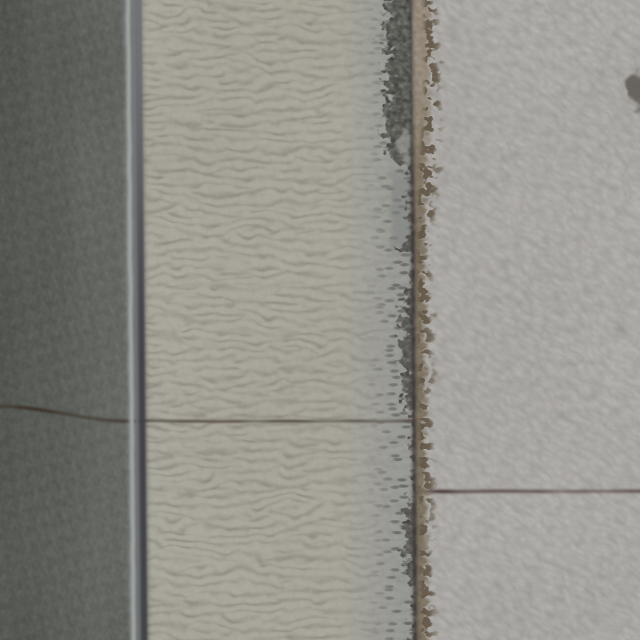
This texture is drawn by a Shadertoy shader. Its source:

```glsl
// Weathered wall panels: a dark panel, a metal trim, a rippled pale panel, and a
// grainy pale panel behind a crusted joint. Warped layered sines make the ripples;
// cellular noise makes the grain, the ragged crust and the rust specks.

vec2 hash2(vec2 p) {
    vec3 q = fract(vec3(p.xyx) * vec3(0.1031, 0.1030, 0.0973));
    q += dot(q, q.yzx + 33.33);
    return fract((q.xx + q.yz) * q.zy);
}

// Distance to the nearest scattered point, roughly 0 to 1
float cellular(vec2 p) {
    vec2 cell = floor(p), f = fract(p);
    float nearest = 2.0;
    for (int j = -1; j <= 1; j++)
        for (int i = -1; i <= 1; i++) {
            vec2 o = vec2(i, j);
            nearest = min(nearest, length(o + hash2(cell + o + 50.0) - f));
        }
    return nearest;
}

// Rotated, warped sine layers, -1 to 1
float waves(vec2 p) {
    float sum = 0.0, amp = 1.0;
    for (int i = 0; i < 5; i++) {
        p = mat2(0.8, 0.6, -0.6, 0.8) * p * 1.3 + 1.7;
        sum += amp * sin(p.x + 1.8 * sin(p.y));
        amp *= 0.75;
    }
    return sum / 3.05;
}

// Soft line profile and soft vertical step
float line(float d, float halfWidth) { return exp(-d * d / (halfWidth * halfWidth)); }
float edge(float x) { return smoothstep(-0.003, 0.003, x); }

float bump(float y, float center, float halfWidth) {
    return 1.0 - smoothstep(halfWidth * 0.6, halfWidth * 1.3, abs(y - center));
}

vec3 darkPanel(vec2 p) {
    float grain = waves(p * vec2(160.0, 120.0)) + 0.5 * waves(p * 260.0);
    vec3 c = vec3(0.36, 0.37, 0.35) * (0.93 + 0.16 * smoothstep(0.0, 0.2, p.x));
    c += 0.028 * grain + 0.014 * waves(vec2(p.x * 40.0, p.y * 4.0)) + 0.012 * waves(p * 7.0);
    float crack = p.y - 0.342 - 0.023 * (1.0 - smoothstep(0.0, 0.2, p.x));
    float fade = 0.7 + 0.5 * waves(p * 20.0);
    return mix(c, vec3(0.25, 0.22, 0.19), fade * line(crack, 0.0035));
}

vec3 rippledPanel(vec2 p, float toJoint) {
    // Two ripple trains of differing warp, shown in patches so crests break up
    float warp = waves(p * vec2(19.0, 20.0));
    float fine = waves(p * vec2(50.0, 60.0) + 4.0);
    float a = 0.5 + 0.5 * sin(345.0 * p.y + 5.5 * warp + 1.5 * fine);
    float b = 0.5 + 0.5 * sin(440.0 * p.y - 6.0 * warp + 2.0 * fine + 9.0 * p.x);
    float patchy = smoothstep(-0.35, 0.35, waves(p * vec2(27.0, 55.0) + 9.0));
    float ripple = mix(a * a, b * b, patchy) * (0.75 + 0.6 * fine);
    ripple *= 0.35 + 0.65 * smoothstep(0.03, 0.15, toJoint);
    vec3 c = mix(vec3(0.65, 0.64, 0.595), vec3(0.585, 0.59, 0.575), smoothstep(0.13, 0.01, toJoint));
    c -= vec3(0.08, 0.08, 0.075) * (ripple - 0.12);
    c += 0.014 * waves(p * 170.0) + 0.010 * waves(p * 8.0);
    // Short dark fingers reaching out of the joint
    float finger = smoothstep(0.32, 0.12, cellular(p * vec2(32.0, 85.0) + 3.0));
    c -= 0.16 * finger * smoothstep(0.09, 0.015, toJoint);
    float fade = 0.75 + 0.35 * waves(p * 25.0);
    return mix(c, vec3(0.36, 0.33, 0.30), fade * line(p.y - 0.342 - 0.001 * warp, 0.003));
}

vec3 grainyPanel(vec2 p) {
    // Short ridges falling to the right
    vec2 q = vec2(dot(p, vec2(0.82, -0.57)), dot(p, vec2(0.57, 0.82)));
    float ridges = waves(q * vec2(70.0, 150.0)) + 0.5 * waves(q * vec2(150.0, 230.0) + 5.0);
    float pits = cellular(q * vec2(55.0, 100.0) + 0.6 * waves(p * 40.0));
    vec3 c = vec3(0.66, 0.65, 0.635) + 0.026 * ridges - 0.05 * (pits - 0.45);
    c += 0.012 * waves(p * 9.0);
    float fade = 0.75 + 0.35 * waves(p * 22.0);
    c = mix(c, vec3(0.36, 0.31, 0.29), fade * line(p.y - 0.232 - 0.001 * waves(p * 10.0), 0.0036));
    // Dark stain at the border and a faint one below it
    float stain = length((p - vec2(0.998, 0.862)) * vec2(1.0, 0.8)) + 0.012 * waves(p * 75.0);
    c = mix(c, vec3(0.34, 0.33, 0.30), 0.8 * smoothstep(0.027, 0.010, stain));
    return c - 0.06 * smoothstep(0.02, 0.0, length(p - vec2(0.97, 0.485)));
}

void mainImage(out vec4 fragColor, in vec2 fragCoord) {
    vec2 p = fragCoord / iResolution.xy;
    float trim = p.x - 0.209 + 0.009 * p.y;
    float joint = p.x - 0.650 + 0.006 * p.y;

    // Three panels and the metal trim
    vec3 c = mix(darkPanel(p), rippledPanel(p, -joint), edge(trim - 0.020));
    c = mix(c, grainyPanel(p), edge(joint));
    vec3 groove = mix(vec3(0.26, 0.26, 0.28), vec3(0.44, 0.45, 0.46), smoothstep(0.4, 1.0, p.y));
    c = mix(c, vec3(0.62, 0.64, 0.64), 0.95 * line(trim + 0.001 * waves(p * 45.0), 0.0055));
    c = mix(c, vec3(0.46, 0.48, 0.49), 0.9 * line(trim - 0.009, 0.004));
    c = mix(c, groove, line(trim - 0.0165, 0.0065));

    // Peeled grey coat and porous dark crust left of the joint
    float side = 1.0 - edge(joint);
    float flakes = waves(p * vec2(75.0, 105.0));
    float crumbs = waves(p * vec2(170.0, 210.0) + 2.0);
    float pores = cellular(p * vec2(75.0, 95.0)) - 0.45;
    float peel = bump(p.y, 0.67, 0.065) * smoothstep(-0.040, -0.030, joint + 0.005 * flakes);
    c = mix(c, vec3(0.50, 0.51, 0.50), 0.6 * peel * side);
    float reach = 0.003 + 0.038 * smoothstep(0.72, 0.77, p.y) + 0.016 * bump(p.y, 0.45, 0.10)
                + 0.013 * bump(p.y, 0.15, 0.06) + 0.022 * bump(p.y, 0.615, 0.008);
    float ragged = reach + joint - 0.016 * pores + 0.012 * flakes + 0.009 * crumbs;
    float crust = smoothstep(-0.004, 0.005, ragged);
    float hole = smoothstep(0.024, 0.010, length((p - vec2(0.632, 0.77)) * vec2(1.6, 0.8)) + 0.012 * flakes);
    crust *= side * (1.0 - 0.75 * hole) * (0.85 + 0.35 * crumbs);
    c = mix(c, vec3(0.32, 0.32, 0.30) + 0.05 * flakes, crust);

    // Rust band, its ragged specks, and the dark gap
    float upper = smoothstep(0.66, 0.88, p.y);
    vec3 rust = mix(vec3(0.45, 0.40, 0.32), vec3(0.56, 0.51, 0.44), upper);
    float band = edge(joint) * smoothstep(0.007, -0.006, joint - 0.014 - 0.010 * upper + 0.010 * flakes);
    c = mix(c, rust + 0.05 * crumbs, 0.8 * band);
    float spread = 0.020 + 0.014 * smoothstep(0.60, 0.78, p.y);
    float rim = smoothstep(0.0, 0.012, joint - 0.012 * upper);
    float specks = smoothstep(-0.05, 0.35, flakes + 0.6 * crumbs - 0.5 * pores);
    specks *= rim * smoothstep(0.012, -0.008, joint - spread - 0.014 * flakes);
    c = mix(c, vec3(0.34, 0.29, 0.22), 0.8 * specks);
    float gap = (0.9 - 0.5 * upper) * (0.9 + 0.3 * flakes);
    c = mix(c, vec3(0.25, 0.23, 0.23), gap * line(joint + 0.001, 0.0042));

    fragColor = vec4(c, 1.0);
}
```
